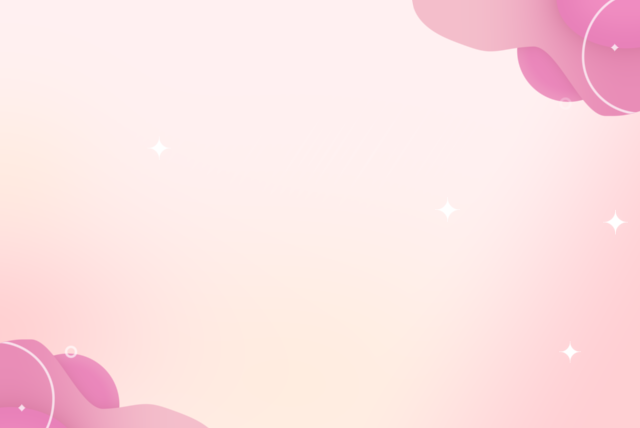
Give the GLSL for this background, as a WebGL 1 fragment shader.

```glsl
precision highp float;
// Soft blush backdrop with two wavy pink corner ornaments and white sparkles.
// One ornament is built from a height curve, ellipses and a thin arc, then
// drawn in the upper right and, turned half round, in the lower left.
uniform vec2 u_resolution;

// All lengths are fractions of the canvas height.
const vec3 BLUSH = vec3(1.0, 0.942, 0.945);
const vec3 CREAM = vec3(1.0, 0.930, 0.880);
const vec3 ROSE_LEFT = vec3(1.0, 0.815, 0.820);
const vec3 ROSE_RIGHT = vec3(1.0, 0.810, 0.828);
const vec3 BODY_PALE = vec3(0.955, 0.745, 0.795);
const vec3 BODY_DEEP = vec3(0.915, 0.555, 0.720);
const vec3 PETAL = vec3(0.920, 0.530, 0.735);
const vec3 INNER = vec3(0.910, 0.505, 0.725);
const vec3 SHADOW = vec3(0.810, 0.440, 0.590);
const vec3 WHITE = vec3(1.0);
const vec2 LOWER_LEFT_SHIFT = vec2(0.008, 0.064);
const vec2 PETAL_CENTER = vec2(0.167, 0.118);
const vec2 RING_CENTER = vec2(0.174, 0.242);
const vec2 DIAMOND_CENTER = vec2(0.059, 0.111);
const vec2 ARC_CENTER = vec2(-0.004, 0.133);
const float LINE_HALF = 0.0028;
const float STREAK_STRENGTH = 0.14;

float hash(float n) {
  return fract(sin(n * 127.1) * 43758.5453);
}

float fill(float d) {
  float pixel = 1.0 / u_resolution.y;
  return 1.0 - smoothstep(-pixel, pixel, d);
}

float glow(vec2 p, vec2 center, vec2 size) {
  vec2 v = (p - center) / size;
  return exp(-dot(v, v));
}

float ellipse(vec2 v, vec2 r) {
  float k = length(v / r);
  return k * (k - 1.0) / max(length(v / (r * r)), 0.001);
}

// Depth of the wavy body at a distance x from its corner.
float bodyDepth(float x) {
  float swell = max(0.064 - x, 0.0);
  float tail = max(x - 0.35, 0.0) / 0.182;
  float depth = mix(0.274, 0.111, smoothstep(0.08, 0.25, x));
  depth += 0.012 * glow(vec2(x, 0.0), vec2(0.35, 0.0), vec2(0.06, 1.0));
  depth -= 2.8 * swell * swell;
  return depth * sqrt(max(1.0 - tail * tail, 0.0)) - 0.003;
}

float bodyDistance(vec2 m) {
  float step = 0.002;
  float slope = (bodyDepth(m.x + step) - bodyDepth(m.x - step)) / (2.0 * step);
  return (m.y - bodyDepth(m.x)) / sqrt(1.0 + slope * slope);
}

// m measures inward from the ornament corner.
vec3 ornament(vec3 color, vec2 m, float ringAlpha) {
  float body = bodyDistance(m);
  float petal = length(m - PETAL_CENTER) - 0.12;
  float inner = ellipse(m - vec2(0.033, -0.004), vec2(0.162, 0.117));

  // Petal tucked beneath the body
  vec3 petalColor = mix(PETAL, BODY_PALE, 0.25 * smoothstep(-0.035, 0.0, petal));
  petalColor = mix(petalColor, SHADOW, 0.35 * exp(-max(body, 0.0) / 0.016));
  color = mix(color, petalColor, fill(petal));

  // Body, with the shadow cast by the inner lobe
  vec3 bodyColor = mix(BODY_DEEP, BODY_PALE, smoothstep(0.03, 0.42, m.x));
  bodyColor = mix(bodyColor, SHADOW, 0.48 * exp(-max(inner, 0.0) / 0.034));
  color = mix(color, bodyColor, fill(body));
  vec3 innerColor = mix(INNER, PETAL + 0.02, smoothstep(0.0, -0.1, inner));
  color = mix(color, innerColor, fill(inner));

  // Arc, ring and small diamond
  vec2 v = m - ARC_CENTER;
  float arc = abs(ellipse(v, vec2(0.137, v.y < 0.0 ? 0.153 : 0.133))) - LINE_HALF;
  color = mix(color, WHITE, 0.72 * fill(arc) * fill(body));
  float ring = abs(length(m - RING_CENTER) - 0.0115) - LINE_HALF;
  color = mix(color, WHITE, ringAlpha * fill(ring));
  vec2 gem = abs(m - DIAMOND_CENTER);
  return mix(color, WHITE, 0.75 * fill((gem.x + gem.y - 0.008) * 0.707));
}

// Four-pointed star bounded by four circular arcs.
float sparkle(vec2 p, vec2 center, float r) {
  vec2 q = abs(p - center);
  float star = max(r - length(q - r), max(q.x, q.y) - r);
  return max(fill(star), 0.25 * exp(-dot(q, q) / (r * r * 0.15)));
}

void main() {
  vec2 p = gl_FragCoord.xy / u_resolution.y;
  float aspect = u_resolution.x / u_resolution.y;

  // Backdrop washes
  float warmth = glow(p, vec2(0.70, 0.10), vec2(0.52, 0.36));
  warmth += 0.8 * glow(p, vec2(0.0, 0.58), vec2(0.22, 0.20));
  vec3 color = mix(BLUSH, CREAM, min(warmth, 1.0));
  color = mix(color, ROSE_LEFT, glow(p, vec2(-0.05, 0.22), vec2(0.38, 0.25)));
  color = mix(color, ROSE_RIGHT, smoothstep(0.78, 1.40, p.x - 0.55 * p.y));

  // Faint slanted streaks
  float lane = (p.x - 0.65 * p.y) * 45.0;
  float streak = smoothstep(0.3, 0.0, abs(fract(lane) - 0.5)) * hash(floor(lane));
  streak *= glow(p, vec2(0.78, 0.64), vec2(0.28, 0.07));
  color = mix(color, WHITE, STREAK_STRENGTH * streak);

  color = ornament(color, vec2(aspect, 1.0) - p, 0.25);
  color = ornament(color, p + LOWER_LEFT_SHIFT, 0.65);

  float stars = sparkle(p, vec2(0.372, 0.654), 0.026);
  stars = max(stars, sparkle(p, vec2(1.046, 0.510), 0.028));
  stars = max(stars, sparkle(p, vec2(1.438, 0.481), 0.028));
  stars = max(stars, sparkle(p, vec2(1.332, 0.178), 0.024));
  gl_FragColor = vec4(mix(color, WHITE, stars), 1.0);
}
```
